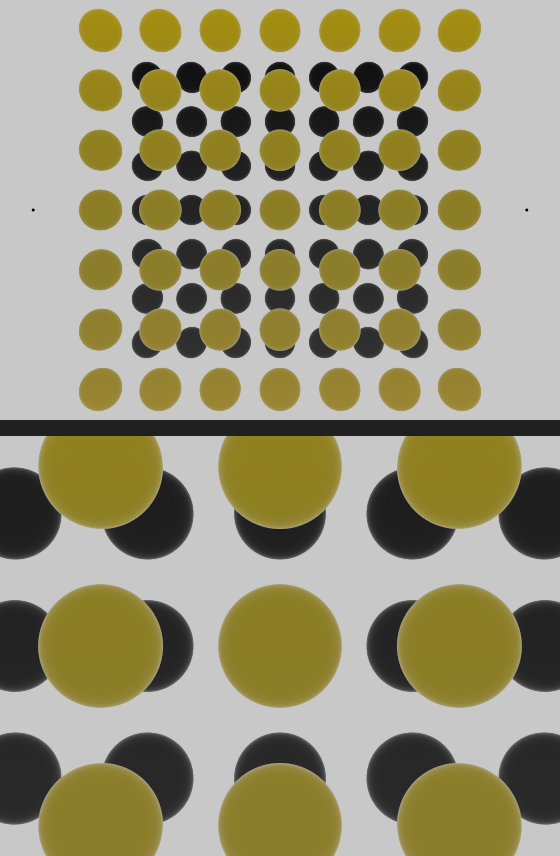
Top, the full canvas; bottom, a detail of the centre.
Give the GLSL for this pattern, as a Shadertoy shader.

```glsl
#define HALF_COUNT 3.0
#define FRONT_PITCH 0.1424
#define FRONT_RADIUS 0.0492
#define BACK_PITCH 0.1052
#define BACK_RADIUS 0.0366
#define FOCAL_LENGTH 1.207
#define MARK_OFFSET 0.5875
#define MARK_RADIUS 0.0035
#define BACKGROUND vec3(0.784)

// Coverage of an edge at signed distance d, in canvas heights
float coverage(float d) {
    return clamp(0.5 - d * iResolution.y, 0.0, 1.0);
}

// Colour along the height of a grid: middle value, slope and curvature
vec3 heightTint(vec3 middle, vec3 slope, vec3 curve, float t) {
    return middle + slope * t + curve * t * t;
}

// Square grid of spheres, stretched radially by perspective
vec3 sphereGrid(vec3 under, vec2 p, float pitch, float radius, vec3 tint) {
    vec2 center = clamp(round(p / pitch), -HALF_COUNT, HALF_COUNT) * pitch;
    float eccentricity = length(center);
    vec2 radial = eccentricity > 0.0 ? center / eccentricity : vec2(1.0, 0.0);
    float stretch = length(vec2(1.0, eccentricity / FOCAL_LENGTH));

    vec2 offset = p - center;
    vec2 local = vec2(dot(offset, radial) / stretch,
                      dot(offset, vec2(-radial.y, radial.x))) / radius;
    float r = length(local);

    // Rim reflects the pale surroundings
    float facing = sqrt(max(1.0 - r * r, 0.0));
    float fresnel = 0.8 * pow(1.0 - facing, 4.0);
    vec3 surface = mix(tint, BACKGROUND, fresnel);
    return mix(under, surface, coverage((r - 1.0) * radius));
}

void mainImage(out vec4 fragColor, in vec2 fragCoord) {
    vec2 p = (fragCoord - 0.5 * iResolution.xy) / iResolution.y;
    vec3 color = BACKGROUND;

    // Dark spheres behind
    float backHeight = p.y / (HALF_COUNT * BACK_PITCH);
    vec3 charcoal = heightTint(vec3(0.14), vec3(-0.056), vec3(-0.014), backHeight);
    color = sphereGrid(color, p, BACK_PITCH, BACK_RADIUS, charcoal);

    // Golden spheres in front
    float frontHeight = p.y / (HALF_COUNT * FRONT_PITCH);
    vec3 gold = heightTint(vec3(0.547, 0.49, 0.147), vec3(0.018, 0.015, -0.06),
                           vec3(0.062, 0.04, -0.015), frontHeight);
    color = sphereGrid(color, p, FRONT_PITCH, FRONT_RADIUS, gold);

    // Small marks at both sides
    float mark = length(vec2(abs(p.x) - MARK_OFFSET, p.y)) - MARK_RADIUS;
    color = mix(color, vec3(0.02), coverage(mark));

    fragColor = vec4(color, 1.0);
}
```
